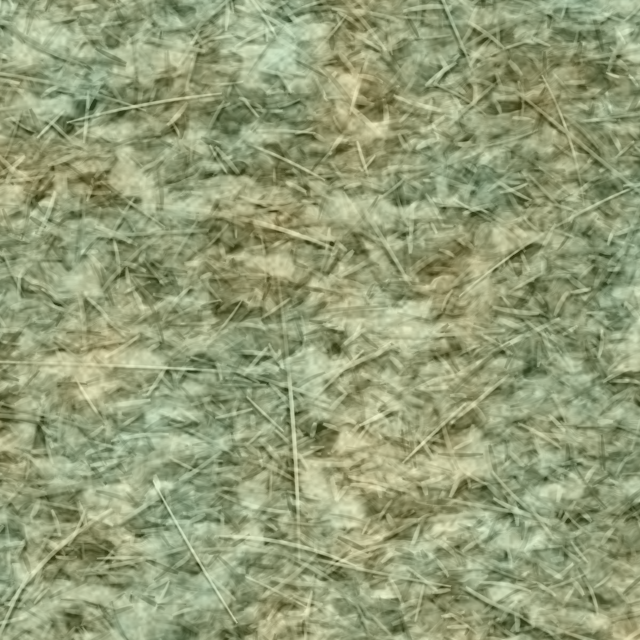
Reproduce this texture procedurally as a WebGL 1 fragment shader.

```glsl
precision highp float;
uniform vec2 u_resolution;

const float EDGE = 0.0015;
const float MEAN_TONE = 0.61;

float hash(vec2 p) {
  return fract(sin(dot(p, vec2(127.1, 311.7))) * 43758.5453);
}

float noise(vec2 p) {
  vec2 cell = floor(p);
  vec2 f = fract(p);
  f = f * f * (3.0 - 2.0 * f);
  float low = mix(hash(cell), hash(cell + vec2(1.0, 0.0)), f.x);
  float high = mix(hash(cell + vec2(0.0, 1.0)), hash(cell + 1.0), f.x);
  return mix(low, high, f.y);
}

vec2 rotate(vec2 p, float angle) {
  float c = cos(angle);
  float s = sin(angle);
  return vec2(c * p.x + s * p.y, c * p.y - s * p.x);
}

float fbm(vec2 p) {
  float sum = 0.0;
  float weight = 0.5;
  for (int i = 0; i < 4; i++) {
    sum += weight * noise(p);
    p = rotate(p, 0.6) * 2.03 + 7.1;
    weight *= 0.55;
  }
  return sum;
}

// Coverage of one tapered stalk lying along x
float stalk(vec2 p, float halfLength, float halfWidth, float soft) {
  float along = p.x / halfLength;
  float width = halfWidth * (1.0 - 0.5 * along * along);
  float d = max(abs(p.y) - width, abs(p.x) - halfLength);
  return 1.0 - smoothstep(-soft, soft, d);
}

// Lays one stalk per cell, with a shadow below it, over the given tone
float addStalks(float tone, vec2 uv, float cells, float halfWidth,
                float density, vec2 toneRange, float opacity, float seed) {
  vec2 p = uv * cells + seed * 3.7;
  vec2 home = floor(p);
  float soft = EDGE * cells;
  float buried = smoothstep(0.15, 0.6, noise(p * 2.5 + seed));
  float strength = opacity * mix(0.35, 1.0, buried);
  for (int j = -1; j <= 1; j++) {
    for (int i = -1; i <= 1; i++) {
      vec2 cell = home + vec2(float(i), float(j));
      vec2 key = cell + seed * 17.3;
      float present = step(hash(key + 0.31), density);
      vec2 center = cell + vec2(hash(key + 1.7), hash(key + 2.9));
      float angle = (hash(key + 4.3) + hash(key + 5.9) - 1.0) * 1.8;
      float halfLength = mix(0.4, 0.95, hash(key + 6.1));
      float width = halfWidth * mix(0.6, 1.3, hash(key + 8.7));
      vec2 q = rotate(p - center, angle);
      q.y += (hash(key + 9.3) - 0.5) * 0.3 * q.x * q.x;
      float shadow = stalk(q + vec2(0.0, width * 1.7), halfLength, width, soft * 1.6);
      float cover = stalk(q, halfLength, width, soft);
      float stalkTone = mix(toneRange.x, toneRange.y, hash(key + 11.3));
      stalkTone += 0.05 * clamp(q.y / width, -1.0, 1.0);
      tone -= 0.14 * shadow * strength * present;
      tone = mix(tone, stalkTone, cover * strength * present);
    }
  }
  return tone;
}

// Matted fibres with dark hollows, streaked along a wandering direction
float mattedBase(vec2 uv) {
  vec2 warp = vec2(fbm(uv * 9.0), fbm(uv * 9.0 + 31.0)) - 0.5;
  vec2 p = rotate(uv + warp * 0.09, 0.15);
  float fibres = fbm(p * vec2(24.0, 58.0));
  float hollows = smoothstep(0.6, 0.8, noise(p * vec2(26.0, 42.0) + 13.0));
  return 0.62 + 0.5 * (fibres - 0.47) - 0.17 * hollows;
}

float paleFlakes(vec2 uv) {
  vec2 warp = vec2(noise(uv * 40.0), noise(uv * 40.0 + 19.0)) * 0.015;
  return smoothstep(0.66, 0.86, noise((uv + warp) * vec2(20.0, 25.0) + 5.0));
}

vec3 hayColor(float tone, vec2 uv) {
  vec3 color = vec3(tone - 0.04, tone, tone - 0.14);
  float warmth = fbm(uv * 7.0 + 43.0) - 0.47;
  return color + warmth * vec3(0.13, -0.02, -0.09);
}

void main() {
  vec2 uv = gl_FragCoord.xy / u_resolution.y;
  float tone = mattedBase(uv);

  // Short chaff
  tone = addStalks(tone, uv, 42.0, 0.15, 0.8, vec2(0.38, 0.86), 0.55, 1.0);
  tone = addStalks(tone, uv, 31.0, 0.11, 0.8, vec2(0.36, 0.86), 0.55, 2.0);
  tone = mix(tone, 0.81, 0.7 * paleFlakes(uv));
  tone = addStalks(tone, uv, 23.0, 0.075, 0.8, vec2(0.38, 0.86), 0.55, 3.0);

  // Longer stalks
  tone = addStalks(tone, uv, 15.0, 0.045, 0.7, vec2(0.42, 0.86), 0.6, 4.0);
  tone = addStalks(tone, uv, 8.0, 0.025, 0.6, vec2(0.48, 0.86), 0.65, 5.0);
  tone = addStalks(tone, uv, 4.0, 0.012, 0.55, vec2(0.62, 0.88), 0.8, 6.0);

  // Broad light patches and fine grain
  tone += 0.16 * (fbm(uv * 5.0 + 23.0) - 0.47);
  tone += 0.13 * (noise(uv * 150.0) - 0.5);
  tone = MEAN_TONE + (tone - 0.595) * 1.12;
  gl_FragColor = vec4(hayColor(clamp(tone, 0.24, 0.93), uv), 1.0);
}
```
